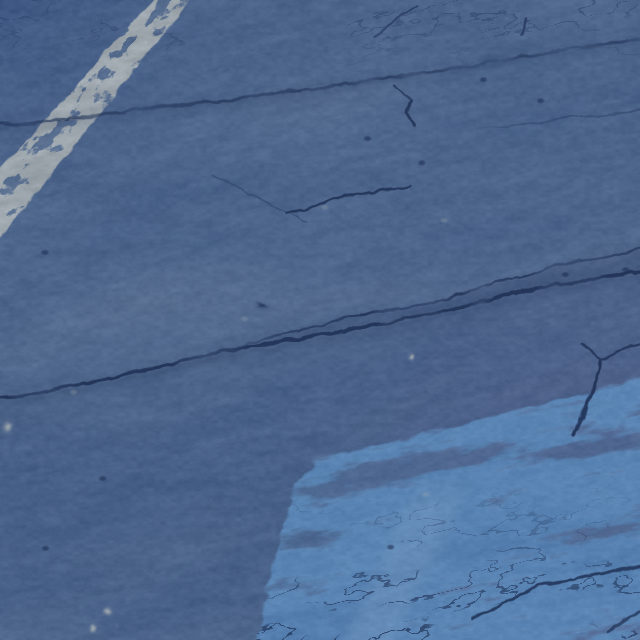
A three.js fragment shader for this texture:

```glsl
varying vec2 vUv;

#define ASPHALT vec3(0.325, 0.418, 0.558)
#define ASPHALT_DARK vec3(0.268, 0.365, 0.525)
#define BLUE_PAINT vec3(0.345, 0.510, 0.695)
#define WHITE_PAINT vec3(0.615, 0.650, 0.675)
#define CRACK_COLOR vec3(0.120, 0.190, 0.330)
#define GRAIN 0.055
#define SLOPE 0.19
#define WOBBLE 0.012

float hash(vec2 p) {
  vec3 q = fract(vec3(p.xyx) * 0.1031);
  q += dot(q, q.yzx + 33.33);
  return fract((q.x + q.y) * q.z);
}

float noise(vec2 p) {
  vec2 i = floor(p), f = fract(p);
  f = f * f * (3.0 - 2.0 * f);
  return mix(mix(hash(i), hash(i + vec2(1, 0)), f.x),
             mix(hash(i + vec2(0, 1)), hash(i + vec2(1, 1)), f.x), f.y);
}

float fbm(vec2 p) {
  float sum = 0.0, amp = 0.533;
  for (int i = 0; i < 4; i++) {
    sum += amp * noise(p);
    p = p * 2.03 + 17.3;
    amp *= 0.5;
  }
  return sum;
}

// Soft line around zero distance
float stroke(float d, float w) {
  return 1.0 - smoothstep(w * 0.4, w + 0.0015, abs(d));
}

float crack(vec2 p, vec2 a, vec2 b, float w) {
  vec2 ab = b - a;
  float t = clamp(dot(p - a, ab) / dot(ab, ab), 0.0, 1.0);
  return stroke(length(p - a - ab * t), w);
}

float blob(vec2 p, vec2 c, vec2 r) {
  vec2 d = (p - c) / r;
  return exp(-dot(d, d));
}

void main() {
  vec2 p = vUv;
  vec2 s = vec2(p.x, p.y - SLOPE * p.x);
  float broad = fbm(s * vec2(4.0, 12.0));
  float streak = fbm(s * vec2(22.0, 85.0) + 5.0);
  float fine = fbm(p * vec2(110.0, 170.0));
  vec2 w = p + WOBBLE * (vec2(fbm(p * 38.0), fbm(p * 38.0 + 60.0)) - 0.5);

  // Asphalt tone
  float dark = 0.40 + 0.9 * (broad - 0.5);
  dark += 0.75 * blob(p, vec2(0.0, 1.0), vec2(0.28, 0.22));
  dark += 0.35 * blob(s, vec2(0.35, 0.26), vec2(0.5, 0.07));
  dark += 0.20 * blob(p, vec2(0.25, 0.05), vec2(0.35, 0.25));
  dark -= 0.55 * blob(s, vec2(0.25, 0.47), vec2(0.35, 0.07));
  dark -= 0.35 * blob(s, vec2(0.5, 0.74), vec2(0.45, 0.06));
  vec3 col = mix(ASPHALT, ASPHALT_DARK, clamp(dark, -0.2, 1.4));
  col += vec3(0.01, -0.008, 0.0) * smoothstep(0.4, 0.9, p.x) * smoothstep(0.7, 0.3, p.y);

  // Worn blue paint
  float top = 0.286 + 0.253 * (w.x - 0.52) - w.y;
  float side = w.x - 0.40 - 0.24 * w.y;
  float corner = (w.x - 0.455) * 0.65 - (w.y - 0.232) * 0.75 + 0.008;
  float inside = min(min(top, side), corner) + 0.012 * (streak - 0.5);
  float area = smoothstep(-0.003, 0.004, inside);
  float wear = 0.65 * blob(s, vec2(0.66, 0.146), vec2(0.16, 0.018));
  wear += 0.65 * blob(s, vec2(0.93, 0.123), vec2(0.09, 0.013));
  wear += 0.55 * blob(s, vec2(0.93, -0.01), vec2(0.13, 0.018));
  wear += 0.45 * blob(s, vec2(0.48, 0.067), vec2(0.06, 0.015));
  wear += 0.7 * (streak - 0.5) + 0.8 * (broad - 0.5);
  float paint = area * (1.0 - 0.85 * smoothstep(0.18, 0.48, wear));
  vec3 blue = BLUE_PAINT + (broad - 0.5) * vec3(0.06, 0.07, 0.06);
  float swipe = stroke(p.x - 0.595 - 0.50 * (p.y - 0.04) + 0.02 * (broad - 0.5), 0.055);
  blue += vec3(0.045, 0.035, 0.025) * swipe * smoothstep(0.27, 0.2, p.y);
  col = mix(col, blue, paint);

  // White parking line
  float drop = 1.0 - w.y;
  float left = w.x - 0.241 + 0.925 * drop;
  float right = 0.299 - 0.80 * drop - w.x;
  float line = smoothstep(-0.002, 0.003, min(left, right));
  float along = left / max(left + right, 0.01);
  float scuff = fbm(vec2(p.x * 55.0 - p.y * 30.0, p.y * 60.0) + 9.0);
  scuff += 0.20 * stroke(along - 0.36, 0.16) + 0.10 * smoothstep(0.9, 1.0, p.y);
  line *= 1.0 - 0.85 * smoothstep(0.60, 0.74, scuff);
  col = mix(col, WHITE_PAINT + 0.07 * (streak - 0.5), line);

  // Surface grain
  col += GRAIN * (streak - 0.5) + GRAIN * 1.1 * (fine - 0.5);

  // Long seams across the ground
  float seam = w.y - 0.378 - 0.198 * w.x + 0.003 * sin(w.x * 13.0);
  float upper = w.y - 0.463 - 0.244 * (w.x - 0.39) - 0.003 * sin(w.x * 16.0);
  float far = w.y - 0.804 - 0.10 * w.x - 0.037 * w.x * w.x;
  float fork = smoothstep(0.25, 0.55, p.x);
  float rough = 0.45 + 0.8 * noise(s * vec2(28.0, 8.0));
  float c = stroke(seam, 0.0028) * rough * 0.85;
  c = max(c, stroke(upper, 0.0018) * fork * 0.65 * rough);
  c = max(c, stroke(far, 0.0025) * 0.5 * rough);
  c = max(c, stroke(w.y - 0.733 - 0.12 * w.x + 0.025, 0.001) * 0.35 * smoothstep(0.7, 0.85, p.x));
  float shade = 0.22 * exp(-abs(seam + 0.008) * 75.0) + 0.16 * exp(-abs(far + 0.004) * 90.0);
  shade += 0.16 * fork * smoothstep(-0.006, 0.006, seam) * smoothstep(0.006, -0.006, upper);

  // Short branching cracks
  c = max(c, 0.85 * crack(w, vec2(0.45, 0.667), vec2(0.535, 0.693), 0.002));
  c = max(c, 0.85 * crack(w, vec2(0.535, 0.693), vec2(0.64, 0.71), 0.0017));
  c = max(c, 0.35 * crack(w, vec2(0.33, 0.725), vec2(0.48, 0.655), 0.001));
  c = max(c, 0.65 * crack(w, vec2(0.615, 0.866), vec2(0.643, 0.842), 0.0015));
  c = max(c, 0.85 * crack(w, vec2(0.643, 0.842), vec2(0.633, 0.822), 0.0022));
  c = max(c, 0.85 * crack(w, vec2(0.633, 0.822), vec2(0.648, 0.803), 0.002));
  c = max(c, 0.6 * crack(w, vec2(0.585, 0.943), vec2(0.65, 0.99), 0.0015));
  c = max(c, 0.7 * crack(w, vec2(0.82, 0.97), vec2(0.815, 0.947), 0.002));
  c = max(c, 0.8 * crack(w, vec2(0.91, 0.463), vec2(0.938, 0.438), 0.002));
  c = max(c, 0.8 * crack(w, vec2(0.938, 0.438), vec2(1.01, 0.468), 0.0018));
  c = max(c, 0.9 * crack(w, vec2(0.938, 0.438), vec2(0.93, 0.395), 0.0022));
  c = max(c, 0.9 * crack(w, vec2(0.93, 0.395), vec2(0.895, 0.32), 0.0025));
  c = max(c, 0.85 * crack(w, vec2(0.74, 0.035), vec2(0.85, 0.087), 0.0022));
  c = max(c, 0.85 * crack(w, vec2(0.85, 0.087), vec2(1.01, 0.115), 0.0025));
  c = max(c, 0.75 * crack(w, vec2(0.95, 0.015), vec2(1.01, 0.05), 0.002));

  // Fine crazing in the blue paint and the far corner
  float craze = stroke(fbm(s * vec2(16.0, 42.0) + 31.0) - 0.5, 0.022);
  craze *= smoothstep(0.48, 0.66, noise(s * vec2(14.0, 26.0) + 4.0));
  float zone = area * smoothstep(0.30, 0.0, p.y) + 0.5 * smoothstep(0.85, 1.0, p.y) * (1.0 - line);
  c = max(c, 0.7 * craze * zone);
  col = mix(col, CRACK_COLOR, clamp(c + shade, 0.0, 0.9));

  // Scattered pits and pebbles
  vec2 cell = floor(p * 11.0);
  vec2 spot = fract(p * 11.0) - 0.2 - 0.6 * vec2(hash(cell), hash(cell + 40.0));
  float pick = hash(cell + 90.0);
  float speck = 1.0 - smoothstep(0.02, 0.06, length(spot * vec2(0.7, 1.0)));
  col = mix(col, CRACK_COLOR, 0.6 * speck * step(0.9, pick));
  col = mix(col, CRACK_COLOR, 0.8 * blob(w, vec2(0.406, 0.523), vec2(0.008, 0.004)));
  float pebble = blob(w, vec2(0.642, 0.443), vec2(0.004)) + blob(w, vec2(0.147, 0.017), vec2(0.005));
  pebble += blob(w, vec2(0.169, 0.046), vec2(0.005)) + blob(w, vec2(0.011, 0.335), vec2(0.006));
  col = mix(col, WHITE_PAINT, min(pebble + 0.3 * speck * step(pick, 0.06), 0.9));

  gl_FragColor = vec4(col, 1.0);
}
```
